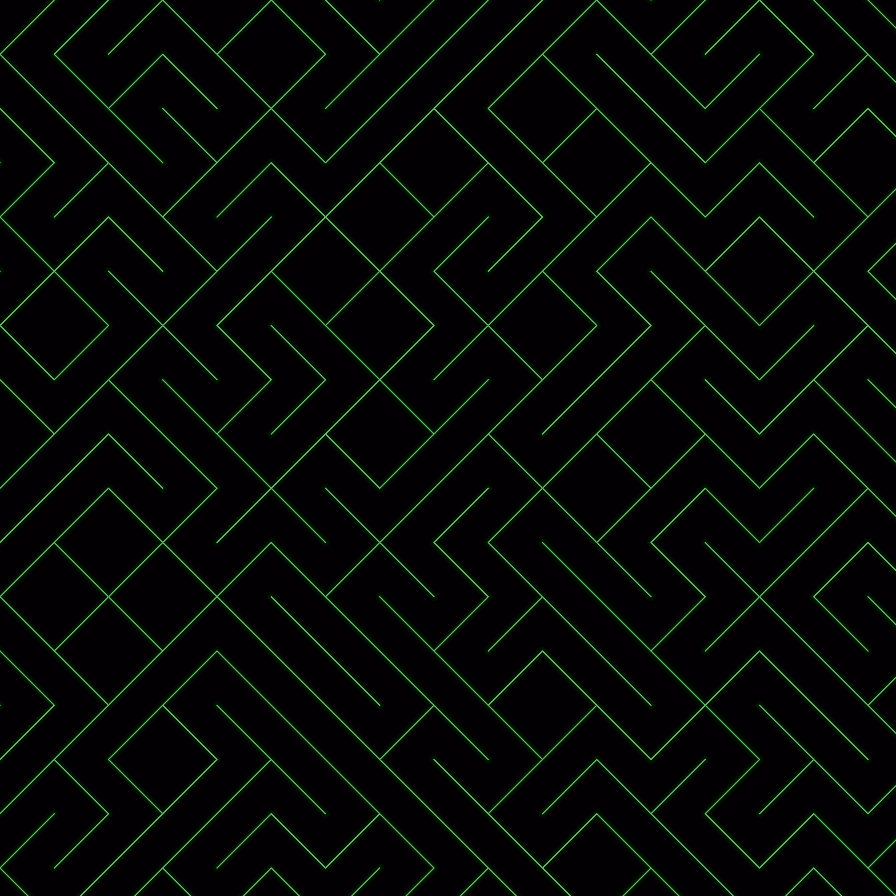
Reproduce this pattern procedurally as a Shadertoy shader.

```glsl
// Draws a random maze of thin green diagonal lines on black, one diagonal per square cell.

const float CELL_SIZE = 31.0 / 512.0;    // cell side, in canvas heights
const float LINE_HALF_WIDTH = 0.00068;   // half width of the bright line
const vec3 BACKGROUND = vec3(0.008, 0.0, 0.008);
const vec3 LINE_COLOUR = vec3(0.42, 0.72, 0.42);
const vec3 INNER_GLOW = vec3(0.0, 0.11, 0.0);
const vec3 OUTER_GLOW = vec3(0.0, 0.05, 0.0);

// Random value in 0..1 for each cell
float hash21(vec2 cell) {
    vec3 p = fract(vec3(cell.xyx) * vec3(0.1031, 0.1030, 0.0973) + 0.371);
    p += dot(p, p.yzx + 33.33);
    return fract((p.x + p.y) * p.z);
}

float segmentDistance(vec2 p, vec2 a, vec2 b) {
    vec2 ab = b - a;
    float t = clamp(dot(p - a, ab) / dot(ab, ab), 0.0, 1.0);
    return length(p - a - ab * t);
}

// Distance to the diagonal of one cell, in cell units
float diagonalDistance(vec2 p, vec2 cell) {
    float flip = step(0.5, hash21(cell));
    return segmentDistance(p - cell, vec2(flip, 0.0), vec2(1.0 - flip, 1.0));
}

// Nearest diagonal among the cell and its neighbours, so caps and glow cross borders
float mazeDistance(vec2 p) {
    vec2 home = floor(p);
    float nearest = 2.0;
    for (int y = -1; y <= 1; y++) {
        for (int x = -1; x <= 1; x++) {
            nearest = min(nearest, diagonalDistance(p, home + vec2(x, y)));
        }
    }
    return nearest;
}

float fadeOut(float inner, float outer, float d) {
    return 1.0 - smoothstep(inner, outer, d);
}

void mainImage(out vec4 fragColor, in vec2 fragCoord) {
    // Canvas units, with the grid anchored at the top left
    float pixel = 1.0 / iResolution.y;
    vec2 uv = fragCoord * pixel;
    vec2 p = vec2(uv.x, 1.0 - uv.y) / CELL_SIZE;
    float d = mazeDistance(p) * CELL_SIZE;

    // Faint two-step glow beneath a crisp, smoothed line
    float edge = 0.35 * pixel;
    float line = fadeOut(LINE_HALF_WIDTH - edge, LINE_HALF_WIDTH + edge, d);
    vec3 colour = mix(BACKGROUND, OUTER_GLOW, fadeOut(0.0042, 0.0054, d));
    colour = mix(colour, INNER_GLOW, fadeOut(0.0015, 0.0026, d));
    colour = mix(colour, LINE_COLOUR, line);

    fragColor = vec4(colour, 1.0);
}
```
